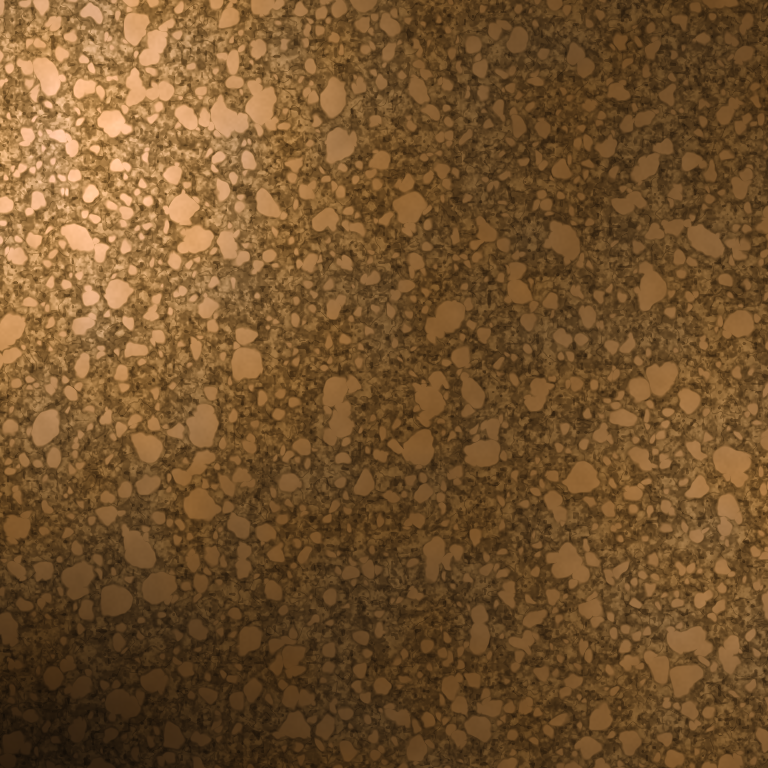
Write a Shadertoy shader that draws this texture.

```glsl
// Amber mineral grains with dark rims, set in a finely speckled brown matrix.
// Grains are wobbly ellipses scattered on three jittered grids and warped by
// noise; broad soft pools of light then shade one reflectance map.

float hash(vec2 p) {
    vec3 q = fract(p.xyx * vec3(0.1031, 0.1030, 0.0973));
    q += dot(q, q.yzx + 33.33);
    return fract((q.x + q.y) * q.z);
}

vec2 hash2(vec2 p) {
    return vec2(hash(p), hash(p + 71.7));
}

float noise(vec2 p) {
    vec2 cell = floor(p);
    vec2 f = fract(p);
    f = f * f * (3.0 - 2.0 * f);
    float low = mix(hash(cell), hash(cell + vec2(1, 0)), f.x);
    float high = mix(hash(cell + vec2(0, 1)), hash(cell + vec2(1, 1)), f.x);
    return mix(low, high, f.y);
}

vec2 noise2(vec2 p) {
    return vec2(noise(p), noise(p + 43.5)) - 0.5;
}

float fbm(vec2 p, int octaves) {
    float sum = 0.0, weight = 0.5, total = 0.0;
    for (int i = 0; i < octaves; i++) {
        sum += weight * noise(p);
        total += weight;
        weight *= 0.62;
        p = mat2(0.8, 0.6, -0.6, 0.8) * p * 1.9 + 17.3;
    }
    return sum / total;
}

float smoothMin(float a, float b, float k) {
    float h = max(k - abs(a - b), 0.0) / k;
    return min(a, b) - 0.25 * h * h * k;
}

// Approximate signed distance to one grid of irregular grains
float grainLayer(vec2 p, float cells, float density, float seed) {
    vec2 q = p * cells;
    vec2 home = floor(q);
    float dist = 1.0;
    for (int y = -1; y <= 1; y++) {
        for (int x = -1; x <= 1; x++) {
            vec2 cell = home + vec2(x, y);
            vec2 place = hash2(cell + seed);
            vec2 kind = hash2(cell + seed + 19.0);
            if (kind.x > density) continue;
            vec2 off = q - cell - place;
            float lean = (kind.y - 0.5) * 2.0;
            off = mat2(cos(lean), sin(lean), -sin(lean), cos(lean)) * off;
            off *= mix(vec2(1.0), vec2(1.25, 0.82), place.x);
            float angle = atan(off.y, off.x);
            float wobble = 1.0 + 0.06 * sin(2.0 * angle + 30.0 * place.y)
                               + 0.07 * sin(3.0 * angle + 40.0 * kind.y);
            float radius = mix(0.17, 0.35, fract(kind.y * 13.7)) * wobble;
            dist = smoothMin(dist, length(off) - radius, 0.06);
        }
    }
    return dist / cells;
}

float pool(vec2 p, vec2 center, vec2 size) {
    vec2 q = (p - center) / size;
    return exp(-dot(q, q));
}

float lighting(vec2 p) {
    return 0.45 + 0.60 * pool(p, vec2(0.09, 0.80), vec2(0.36, 0.40))
                + 0.25 * pool(p, vec2(0.94, 0.36), vec2(0.24, 0.34))
                - 0.26 * pool(p, vec2(0.02, 0.00), vec2(0.38, 0.24));
}

// Brown to pale amber ramp, less saturated as it brightens
vec3 amber(float tone) {
    return tone * vec3(1.0, 0.62 + 0.15 * tone, 0.29 + 0.31 * tone * tone);
}

void mainImage(out vec4 fragColor, in vec2 fragCoord) {
    vec2 p = fragCoord / iResolution.xy;
    float edge = max(0.0021, 0.8 / iResolution.y);

    // Grains of three sizes with slightly ragged outlines
    vec2 warped = p + 0.009 * noise2(p * 48.0) + 0.004 * noise2(p * 140.0);
    float dist = grainLayer(warped, 16.0, 0.46, 3.0);
    dist = min(dist, grainLayer(warped, 27.0, 0.52, 37.0));
    dist = min(dist, grainLayer(warped, 50.0, 0.48, 91.0));
    float grain = 1.0 - smoothstep(-edge, edge, dist);

    // Matrix: tan crumbs between curling dark veins, with grit and pits
    float crumbs = smoothstep(0.34, 0.66, fbm(p * 115.0, 3));
    float veins = 1.0 - smoothstep(0.0, 0.09, abs(fbm(warped * 62.0, 3) - 0.5));
    float grit = noise(p * 270.0) - 0.5;
    float pits = smoothstep(0.70, 0.88, noise(p * 190.0 + 9.0));
    float matrix = mix(0.64, 0.92, crumbs) + 0.16 * grit;
    matrix *= (1.0 - 0.20 * veins) * (1.0 - 0.28 * pits);

    // Ragged dark rim hugging each grain
    float rim = exp(-max(dist, 0.0) / 0.0035) * mix(0.55, 1.0, noise(p * 90.0));
    matrix = mix(matrix, 0.50 + 0.14 * grit, 0.85 * rim);

    // Grain faces: nearly flat, faintly cloudy, some dimmer than others
    float face = 0.96 + 0.16 * (fbm(p * 24.0, 3) - 0.5) + 0.03 * grit;

    // Light the map, then vary the hue gently
    float tone = lighting(p) * mix(matrix, face, grain);
    vec3 color = amber(tone);
    float tint = noise(p * 16.0 + 5.0) - 0.5;
    color *= 1.0 + tint * vec3(0.03, -0.02, -0.18);
    color *= mix(vec3(0.98, 1.01, 1.0), vec3(1.0), grain);
    fragColor = vec4(clamp(color, 0.0, 1.0), 1.0);
}
```
